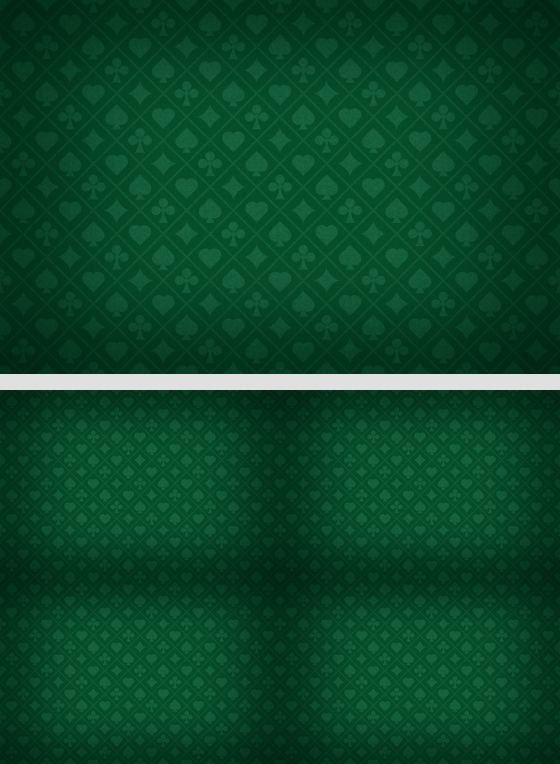
Top, the tile; bottom, the same tile 2 across and 2 down.
A Shadertoy shader for this pattern:

```glsl
// Green card-table felt: a diagonal lattice holding the four card suits, darkened toward the edges.

const float PI = 3.14159265;
const vec2 CELLS = vec2(12.0, 8.0);       // lattice repeats across and down
const vec2 GRAIN_CELLS = vec2(384.0, 256.0);

float hash(vec2 p) {
    return fract(sin(dot(p, vec2(127.1, 311.7))) * 43758.5453);
}

// Value noise that wraps after the given whole number of cells
float tiledNoise(vec2 uv, vec2 cells) {
    vec2 p = uv * cells, i = floor(p), f = fract(p);
    f = f * f * (3.0 - 2.0 * f);
    vec2 lo = mod(i, cells), hi = mod(i + 1.0, cells);
    return mix(mix(hash(lo), hash(vec2(hi.x, lo.y)), f.x),
               mix(hash(vec2(lo.x, hi.y)), hash(hi), f.x), f.y);
}

float smoothMin(float a, float b, float k) {
    float h = max(k - abs(a - b), 0.0) / k;
    return min(a, b) - 0.25 * h * h * k;
}

// Heart with its tip at the origin, pointing down
float heart(vec2 p, float scale) {
    p = vec2(abs(p.x), p.y) / scale;
    if (p.x + p.y > 1.0) return (length(p - vec2(0.25, 0.75)) - sqrt(0.125)) * scale;
    vec2 toNotch = p - vec2(0.0, 1.0);
    vec2 toSide = p - 0.5 * max(p.x + p.y, 0.0);
    return sqrt(min(dot(toNotch, toNotch), dot(toSide, toSide))) * sign(p.x - p.y) * scale;
}

// Stem that flares out to a flat foot
float stem(vec2 p, float top, float bottom, float footWidth) {
    float t = clamp((top - p.y) / (top - bottom), 0.0, 1.0);
    float side = abs(p.x) - mix(0.04, footWidth, t * t);
    return max(side, max(p.y - top, bottom - p.y));
}

float spade(vec2 p) {
    float leaf = heart(vec2(p.x, 0.54 - p.y), 0.8);
    return min(leaf, stem(p, -0.1, -0.54, 0.2));
}

// Four-pointed diamond with sides hollowed by circles
float diamond(vec2 p) {
    return 0.977 - length(abs(p) - 0.9);
}

float club(vec2 p) {
    float lobes = min(length(p - vec2(0.0, 0.32)), length(vec2(abs(p.x) - 0.31, p.y))) - 0.2;
    float leaf = smoothMin(lobes, length(p) - 0.09, 0.1);
    return min(leaf, stem(p, 0.0, -0.53, 0.2));
}

float suit(vec2 p, float index) {
    if (index < 0.5) return spade(p);
    if (index < 1.5) return heart(p + vec2(0.0, 0.51), 0.8);
    if (index < 2.5) return diamond(p);
    return club(p);
}

float fill(float d, float blur) {
    return 1.0 - smoothstep(-blur, blur, d);
}

// Light falling off toward the borders, level where the tile wraps
float tableLight(vec2 uv) {
    vec2 c = cos(PI * uv);
    vec2 edge = c * c * c * c * c * c;
    return (1.0 - 0.6 * edge.x) * (1.0 - 0.6 * edge.y);
}

void mainImage(out vec4 fragColor, in vec2 fragCoord) {
    vec2 uv = fragCoord / iResolution.xy;
    vec2 p = uv * CELLS * 2.0;            // one unit is half a lattice cell
    float blur = 2.0 * CELLS.y / iResolution.y * 0.75;

    // Diagonal lattice cell and the suit it holds
    vec2 diagonal = 0.5 * vec2(p.x + p.y, p.x - p.y);
    vec2 cell = floor(diagonal + 0.5);
    vec2 center = vec2(cell.x + cell.y, cell.x - cell.y);
    float suitIndex = mod(1.0 + 2.0 * cell.x - cell.y, 4.0);
    float symbol = fill(suit(p - center, suitIndex), blur);

    // Lattice lines along the cell borders
    vec2 border = 0.5 - abs(diagonal - cell);
    float line = fill(sqrt(2.0) * min(border.x, border.y) - 0.04, blur);

    // Felt, print and fine grain
    float light = tableLight(uv);
    float grain = tiledNoise(uv, GRAIN_CELLS) - 0.5;
    vec3 felt = mix(vec3(0.0, 0.12, 0.06), vec3(0.02, 0.31, 0.163), light);
    vec3 print = mix(vec3(0.0, 0.15, 0.075), vec3(0.085, 0.385, 0.24), light);
    float coverage = max(symbol, 0.7 * line) * (1.0 + 0.25 * grain);
    vec3 color = mix(felt, print, coverage) * (1.0 + 0.07 * grain);

    fragColor = vec4(color, 1.0);
}
```
